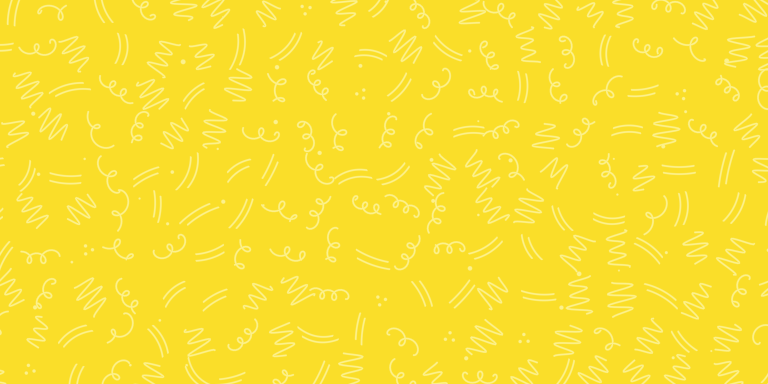
Write a WebGL 1 fragment shader that draws this pattern.

```glsl
precision highp float;
// Pale hand-drawn squiggles, curls, paired arcs and dots scattered on bright yellow.

uniform vec2 u_resolution;

vec3 hash3(vec2 p) {
  vec3 q = fract(vec3(p.xyx) * vec3(0.1031, 0.1030, 0.0973));
  q += dot(q, q.yxz + 33.33);
  return fract((q.xxy + q.yzz) * q.zyx);
}

vec2 rotate(vec2 p, float angle) {
  float c = cos(angle), s = sin(angle);
  return vec2(c * p.x - s * p.y, s * p.x + c * p.y);
}

float segment(vec2 p, vec2 a, vec2 b) {
  vec2 along = b - a;
  float t = clamp(dot(p - a, along) / dot(along, along), 0.0, 1.0);
  return length(p - a - along * t);
}

// Stacked zigzag with round turns, t runs from -1 to 1
vec2 zigzagPoint(float t, vec3 r) {
  float turns = mix(5.5, 10.5, sqrt(r.x));
  float width = mix(0.024, 0.036, r.y) * (0.85 + 0.2 * sin(2.5 * t + 6.0 * r.z));
  float swing = sin(turns * t + 6.28 * r.z);
  return vec2(width * swing, 0.0049 * turns * t + 0.006 * (r.y - 0.3) * swing);
}

// Row of loops along a bent line
vec2 curlPoint(float t, vec3 r) {
  float turns = mix(4.5, 9.0, r.x);
  float radius = mix(0.017, 0.012, r.x) * (1.0 + 0.3 * t * (r.y - 0.5));
  float phase = turns * t + 3.0 * r.z;
  return vec2(0.042 * t - radius * sin(phase),
              radius * cos(phase) + 0.03 * (r.y - 0.5) * t * t);
}

float polyline(vec2 p, vec3 r, bool zigzag) {
  float d = 1.0;
  vec2 last = zigzag ? zigzagPoint(-1.0, r) : curlPoint(-1.0, r);
  for (int i = 1; i <= 44; i++) {
    float t = float(i) / 22.0 - 1.0;
    vec2 next = zigzag ? zigzagPoint(t, r) : curlPoint(t, r);
    d = min(d, segment(p, last, next));
    last = next;
  }
  return d;
}

// Two parallel strokes in a bent space
float pairedArcs(vec2 p, vec3 r) {
  float bend = mix(1.0, 6.0, r.x);
  float slope = 2.0 * bend * p.x;
  p.y += bend * p.x * p.x - 0.004;
  p.x += sign(p.y) * 0.016 * (r.y - 0.5);
  p.y = abs(p.y) - mix(0.007, 0.010, r.z);
  float past = max(abs(p.x) - mix(0.032, 0.046, r.y), 0.0);
  return length(vec2(past, p.y / sqrt(1.0 + slope * slope)));
}

// Three small dots around a centre
float dotTrio(vec2 p) {
  float sector = 2.0944;
  float angle = mod(atan(p.y, p.x), sector) - 0.5 * sector;
  return length(length(p) * vec2(cos(angle), sin(angle)) - vec2(0.012, 0.0)) - 0.002;
}

float doodle(vec2 p, vec2 id) {
  vec3 pick = hash3(id + 17.0);
  vec3 r = hash3(id + 71.0);
  if (pick.x < 0.35) return polyline(rotate(p, (pick.y - 0.5) * 1.7), r, true);
  p = rotate(p, 6.2832 * pick.y);
  if (pick.x < 0.61) return polyline(p, r, false);
  if (pick.x < 0.95) return pairedArcs(p, r);
  return dotTrio(p);
}

// Nearest doodle on a jittered grid whose rows slide freely
float doodles(vec2 uv) {
  float cell = 0.106, d = 1.0;
  vec2 g = uv / cell + vec2(3.0, 5.3);
  for (int j = -1; j <= 1; j++) {
    float row = floor(g.y) + float(j);
    float x = g.x + hash3(vec2(row, 9.0)).x;
    for (int i = -1; i <= 1; i++) {
      vec2 id = vec2(floor(x) + float(i), row);
      vec2 jitter = 0.32 * (hash3(id).xy - 0.5);
      vec2 p = (vec2(x, g.y) - id - 0.5 - jitter) * cell;
      if (dot(p, p) < 0.0058) d = min(d, doodle(p, id));
    }
  }
  return d;
}

// Sparse loose dots of mixed size
float looseDots(vec2 uv) {
  vec2 g = uv / 0.13 + 40.0;
  vec3 r = hash3(floor(g));
  float d = length(fract(g) - 0.2 - 0.6 * r.xy) * 0.13;
  return r.z < 0.4 ? d - 0.01 * r.z : 1.0;
}

void main() {
  vec2 uv = gl_FragCoord.xy / u_resolution.y;
  float soft = 0.8 / u_resolution.y;
  float d = min(doodles(uv), looseDots(uv));
  float ink = 1.0 - smoothstep(0.0023 - soft, 0.0023 + soft, d);
  vec3 yellow = vec3(0.98, 0.87, 0.16);
  vec3 cream = vec3(0.99, 0.945, 0.55);
  gl_FragColor = vec4(mix(yellow, cream, ink), 1.0);
}
```
